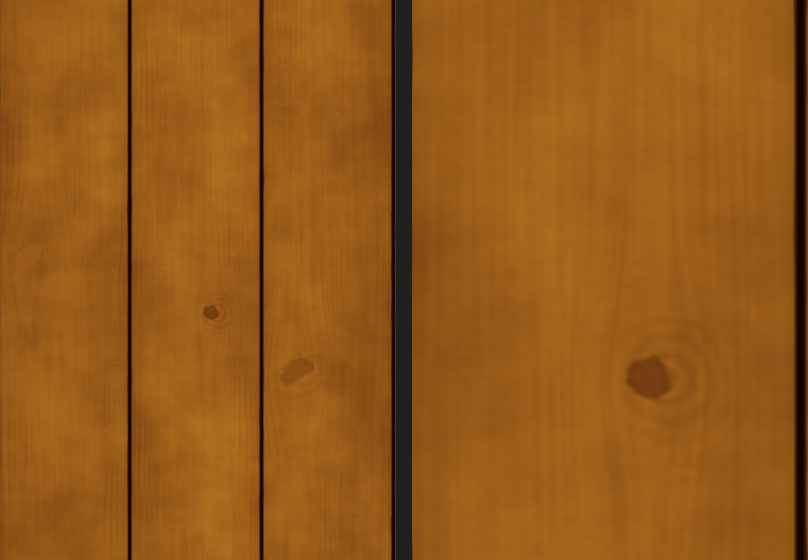
Left: the whole. Right: its middle third, enlarged.
Reproduce this texture procedurally as a Shadertoy shader.

```glsl
// Three upright boards of varnished pine, split by narrow dark gaps.
// Gradient noise stretched along each board makes grain, rings and stains;
// knots push the grain sideways and add their own oval rings.
#define BOARD_PITCH 0.333
#define FIRST_GAP 0.3275
#define GAP_HALF_WIDTH 0.0036
#define GRAIN_STRENGTH 0.27
#define RING_STRENGTH 0.36
#define STAIN_STRENGTH 1.15
#define CLOUD_STRENGTH 0.75
#define LIGHT_WOOD vec3(0.645, 0.398, 0.108)
#define DARK_WOOD vec3(0.535, 0.298, 0.078)
#define KNOT_WOOD vec3(0.37, 0.170, 0.045)
#define GAP_EDGE vec3(0.26, 0.10, 0.035)
#define GAP_CORE vec3(0.075, 0.010, 0.002)

// Per board: centre x, centre y, radius, darkness (negative is pale)
const vec4 KNOTS[3] = vec4[3](
    vec4(0.074, 0.766, 0.030, -0.20),
    vec4(0.533, 0.626, 0.018, 0.80),
    vec4(0.749, 0.482, 0.033, 0.42));

vec2 hashGradient(vec2 cell) {
    vec2 h = vec2(dot(cell, vec2(127.1, 311.7)), dot(cell, vec2(269.5, 183.3)));
    return 2.0 * fract(sin(h) * 43758.5) - 1.0;
}

float gradientNoise(vec2 p) {
    vec2 i = floor(p), f = fract(p);
    vec2 w = f * f * f * (f * (f * 6.0 - 15.0) + 10.0);
    vec2 e = vec2(0.0, 1.0);
    float low = mix(dot(hashGradient(i), f),
                    dot(hashGradient(i + e.yx), f - e.yx), w.x);
    float high = mix(dot(hashGradient(i + e.xy), f - e.xy),
                     dot(hashGradient(i + e.yy), f - e.yy), w.x);
    return mix(low, high, w.y);
}

float fbm(vec2 p) {
    float sum = 0.0, amplitude = 0.6;
    for (int i = 0; i < 4; i++) {
        sum += amplitude * gradientNoise(p);
        p = p * 2.03 + 17.3;
        amplitude *= 0.55;
    }
    return sum;
}

void mainImage(out vec4 fragColor, in vec2 fragCoord) {
    vec2 p = fragCoord / iResolution.x;
    float pixel = 1.0 / iResolution.x;

    // Board index and position across the board
    float across = (p.x - FIRST_GAP) / BOARD_PITCH + 1.0;
    float board = floor(across);
    float along = fract(across);
    vec2 seed = vec2(board * 31.7, board * 13.1);

    // Knots bend the grain around themselves and stain the wood nearby
    vec2 grain = p;
    float knotBody = 0.0, knotRings = 0.0, knotStain = 0.0;
    for (int i = 0; i < 3; i++) {
        if (float(i) != board) continue;
        vec4 knot = KNOTS[i];
        vec2 d = p - knot.xy;
        float reach = knot.z * 2.4;
        float bend = exp(-dot(d, d * vec2(1.0, 0.3)) / (reach * reach));
        grain.x -= 0.75 * d.x * bend;
        knotStain = bend * max(knot.w, 0.0);
        d.x -= d.y * (knot.z - 0.018) * 35.0;
        float r = length(d) / knot.z + 0.75 * fbm(p * 32.0 + seed);
        float rim = exp(-pow((r - 0.92) / 0.18, 2.0));
        float body = smoothstep(1.2, 0.65, r);
        knotBody = knot.w * (0.72 * body + 0.32 * rim);
        float halo = length(d - vec2(0.8, -0.2) * knot.z) / knot.z;
        knotRings = abs(knot.w) * sin(halo * 7.0 + 6.0 * fbm(p * 18.0))
                  * exp(-halo * 0.65) * (1.0 - body);
    }

    // Broad clouds, stains, smears and fine fibres
    float cloud = gradientNoise(p * vec2(4.2, 2.6) + seed + 2.4);
    float stain = fbm(p * vec2(6.5, 5.0) + seed);
    float smear = fbm(p * vec2(12.0, 22.0) + seed + 5.0);
    float fibre = gradientNoise(grain * vec2(150.0, 5.0) + seed)
                + 0.8 * gradientNoise(grain * vec2(62.0, 2.2) + seed + 9.0);
    float weave = gradientNoise(p * vec2(70.0, 150.0));

    // Growth rings show as dark lines, mostly near the board sides
    float ringPhase = grain.x * 430.0 + 12.0 * fbm(grain * vec2(9.0, 2.2) + seed);
    float ringLine = pow(0.5 + 0.5 * sin(ringPhase), 3.0);
    float side = smoothstep(0.22, 0.46, abs(along - 0.5));
    float patches = smoothstep(-0.15, 0.35, gradientNoise(p * vec2(12.0, 2.0) + seed + 3.0));
    float rings = ringLine * patches * (0.25 + 0.75 * side);

    // The outer parts of the panel are a little deeper in tone
    float outer = smoothstep(0.24, 0.5, abs(p.x - 0.5));
    float tone = 0.82 + CLOUD_STRENGTH * cloud + STAIN_STRENGTH * stain
               + 0.42 * smear + GRAIN_STRENGTH * fibre + 0.15 * weave
               - RING_STRENGTH * rings - 0.5 * knotRings
               - 0.25 * knotStain - 0.14 * side - 0.26 * outer;
    vec3 color = mix(DARK_WOOD, LIGHT_WOOD, clamp(tone, -0.6, 1.3));

    // Knot faces, with faint mottling; pale knots lighten the wood
    color = mix(color, KNOT_WOOD * (1.0 + 0.6 * smear), clamp(knotBody, 0.0, 1.0));
    color = mix(color, LIGHT_WOOD * 1.04, clamp(-knotBody * 2.0, 0.0, 1.0));

    // Board sides darken softly, then fall into the gap
    float gap = min(along, 1.0 - along) * BOARD_PITCH;
    float wear = gradientNoise(vec2(p.y * 14.0, board + step(0.5, along) * 7.3));
    color *= 1.0 - 0.17 * exp(-gap / 0.009);
    float worn = GAP_HALF_WIDTH * (1.4 + 0.9 * max(wear, 0.0));
    float soft = max(pixel, 0.0016);
    color = mix(color, GAP_EDGE, smoothstep(worn + soft, worn - soft, gap));
    float core = GAP_HALF_WIDTH * 0.85;
    color = mix(color, GAP_CORE, smoothstep(core + soft, core - soft, gap));

    fragColor = vec4(clamp(color, 0.0, 1.0), 1.0);
}
```
